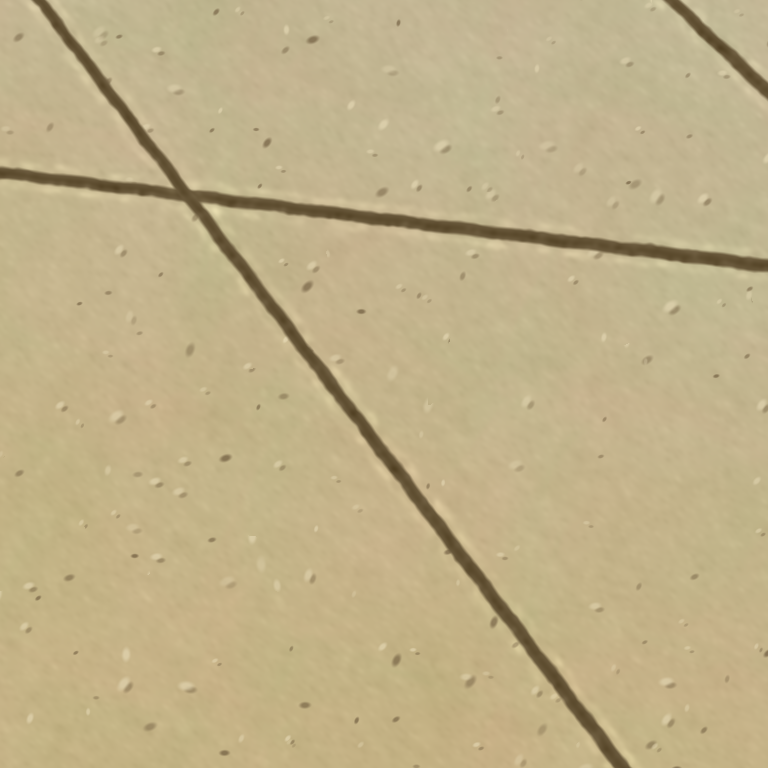
A WebGL 1 fragment shader for this texture:

```glsl
precision highp float;
// Sunlit sandy paving crossed by three dark, slightly ragged joints.
// Layered sines tint the slab, cellular noise gives grain and scattered chips,
// and segment distances draw each joint with its pale worn rim.

uniform vec2 u_resolution;

const vec3 SAND = vec3(0.770, 0.698, 0.520);
const vec3 PALE = vec3(0.762, 0.715, 0.580);
const vec3 JOINT = vec3(0.365, 0.300, 0.185);
const vec3 CHIP = vec3(0.890, 0.840, 0.700);
const vec3 GRIT = vec3(0.450, 0.375, 0.260);

vec2 hash2(vec2 p) {
  vec3 q = fract(p.xyx * vec3(0.1031, 0.1030, 0.0973));
  q += dot(q, q.yzx + 33.33);
  return fract((q.xx + q.yz) * q.zy);
}

vec2 rotate(vec2 p, float angle) {
  float c = cos(angle), s = sin(angle);
  return vec2(c * p.x + s * p.y, c * p.y - s * p.x);
}

// Layered warped sines, about -1 to 1.
float waves(vec2 p, float seed) {
  float sum = 0.0, amp = 0.5;
  for (int i = 0; i < 4; i++) {
    p = rotate(p, 1.1) + 0.5 * sin(p.yx * 1.3 + seed);
    sum += amp * sin(p.x + seed) * cos(p.y * 1.2 - seed);
    p *= 1.9;
    amp *= 0.6;
  }
  return sum;
}

// Cellular grain: smooth sum of randomly signed bumps.
float grain(vec2 p, float seed) {
  vec2 cell = floor(p), f = fract(p);
  float sum = 0.0;
  for (int y = -1; y <= 1; y++) {
    for (int x = -1; x <= 1; x++) {
      vec2 o = vec2(float(x), float(y));
      vec2 h = hash2(cell + o + seed);
      vec2 d = o + h - f;
      float sign2 = hash2(cell + o + seed + 71.0).x * 2.0 - 1.0;
      sum += sign2 * exp(-4.5 * dot(d, d));
    }
  }
  return sum;
}

// Sparse uneven flecks; clump raises the chance of one per cell.
float flecks(vec2 p, float count, float clump, float radius, float seed) {
  vec2 q = p * count, cell = floor(q), f = fract(q);
  float cover = 0.0;
  for (int y = -1; y <= 1; y++) {
    for (int x = -1; x <= 1; x++) {
      vec2 o = vec2(float(x), float(y));
      vec2 h = hash2(cell + o + seed);
      vec2 k = hash2(cell + o + seed + 37.0);
      vec2 d = rotate(o + h - f, k.x * 6.283) * vec2(0.75, 1.3);
      float r = radius * count * mix(0.4, 1.0, k.y * k.y);
      float present = step(k.x, clump);
      float blob = 1.0 - smoothstep(r * 0.35, r * 1.2, length(d));
      cover = max(cover, present * blob * mix(0.45, 1.0, h.x));
    }
  }
  return cover;
}

// Signed distance across a line in x, position along it in y.
vec2 lineFrame(vec2 p, vec2 a, vec2 b) {
  vec2 dir = normalize(b - a), d = p - a;
  return vec2(d.x * dir.y - d.y * dir.x, dot(d, dir));
}

vec3 drawJoint(vec3 col, vec2 p, vec2 a, vec2 b, float w0, float w1, float px) {
  vec2 f = lineFrame(p, a, b);
  float t = f.y / length(b - a);
  float ragged = grain(p * 95.0, 5.0);
  float dist = abs(f.x + 0.0007 * sin(f.y * 75.0) + 0.0011 * ragged);
  float width = mix(w0, w1, t);
  float chips = 0.5 + 0.5 * grain(p * 62.0, 19.0);
  float rim = exp(-pow((dist - width - 0.007) / 0.006, 2.0));
  col += vec3(0.085, 0.085, 0.075) * rim * smoothstep(0.15, 1.0, chips);
  float soft = max(px, 0.0026);
  float body = 1.0 - smoothstep(width - soft, width + soft, dist);
  vec3 dark = JOINT + 0.035 * ragged + 0.05 * smoothstep(0.0, width, dist);
  return mix(col, dark, body);
}

void main() {
  vec2 uv = gl_FragCoord.xy / u_resolution;
  float px = 1.0 / min(u_resolution.x, u_resolution.y);

  // Slab: warm at the lower left, paler and greyer towards the top right.
  float fade = smoothstep(0.05, 1.15, uv.y * 0.85 + uv.x * 0.3);
  vec3 col = mix(SAND, PALE, fade);
  col += vec3(0.012, 0.011, 0.018) * waves(uv * 9.0, 1.7);
  col += vec3(0.016, -0.008, 0.004) * waves(uv * 13.0, 4.2);

  // Grain drawn out along the falling diagonal.
  vec2 streak = rotate(uv, -0.7);
  col += 0.014 * grain(streak * vec2(38.0, 75.0), 3.0);
  col += 0.015 * grain(streak * vec2(90.0, 150.0), 11.0);

  // Grit and pale chips with a small shadow at their lower right.
  float clump = 0.16 + 0.14 * waves(uv * 11.0, 8.0);
  float shade = flecks(uv - vec2(0.006, -0.005), 24.0, clump, 0.007, 23.0);
  float grit = flecks(uv, 17.0, 0.22, 0.008, 53.0);
  float chip = flecks(uv, 24.0, clump + 0.06, 0.009, 23.0);
  col = mix(col, GRIT, max(shade * 0.5, grit * 0.75));
  col = mix(col, CHIP, chip * 0.7);

  col = drawJoint(col, uv, vec2(0.0, 0.775), vec2(1.0, 0.654), 0.0075, 0.0085, px);
  col = drawJoint(col, uv, vec2(0.051, 1.0), vec2(0.811, 0.0), 0.0070, 0.0090, px);
  col = drawJoint(col, uv, vec2(0.874, 1.0), vec2(1.0, 0.881), 0.0070, 0.0085, px);
  gl_FragColor = vec4(clamp(col, 0.0, 1.0), 1.0);
}
```
